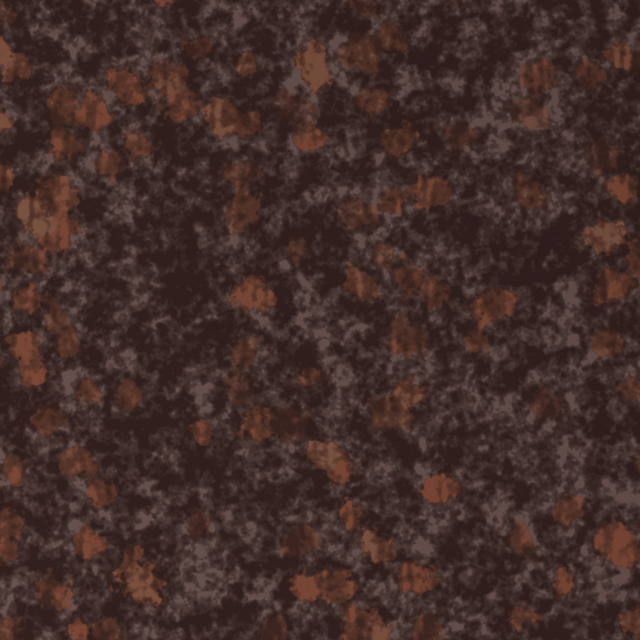
Give the GLSL for this texture, as a WebGL 2 fragment shader.

```glsl
#version 300 es
precision highp float;
// Polished dark brown granite: purplish mottled ground with rust feldspar grains.

uniform vec2 u_resolution;
out vec4 fragColor;

// Ground colours, dark to pale
const vec3 GROUND_DARK  = vec3(0.185, 0.118, 0.112);
const vec3 GROUND_MID   = vec3(0.238, 0.168, 0.160);
const vec3 GROUND_LIGHT = vec3(0.292, 0.222, 0.212);
const vec3 GROUND_PALE  = vec3(0.385, 0.300, 0.290);

// Feldspar colours
const vec3 RUST_DARK  = vec3(0.240, 0.145, 0.120);
const vec3 RUST_MID   = vec3(0.325, 0.195, 0.155);
const vec3 RUST_LIGHT = vec3(0.460, 0.265, 0.200);
const vec3 TAN_LIGHT  = vec3(0.455, 0.315, 0.250);

// Sizes, as repeats across the canvas
const float MOTTLE_SCALE  = 27.0;
const float GRAIN_SCALE   = 14.0;
const float CLUSTER_SCALE = 4.5;
const vec2  STRIPE_SCALE  = vec2(120.0, 22.0);

const float MOTTLE_CONTRAST = 1.6;
const float STRIPE_CONTRAST = 0.55;
const float EDGE_RAGGEDNESS = 1.5;
const float BAND_SLOPE      = 0.45;

// Integer hash giving two values in 0..1
vec2 hash2(ivec2 cell, uint seed) {
    uvec2 v = uvec2(cell) * 1664525u + 1013904223u + seed * 7919u;
    v.x += v.y * 1664525u;
    v.y += v.x * 1664525u;
    v ^= v >> 16u;
    v.x += v.y * 1664525u;
    v.y += v.x * 1664525u;
    v ^= v >> 16u;
    return vec2(v & 65535u) / 65535.0;
}

float valueNoise(vec2 p, uint seed) {
    ivec2 cell = ivec2(floor(p));
    vec2 f = fract(p);
    f = f * f * (3.0 - 2.0 * f);
    float a = hash2(cell, seed).x;
    float b = hash2(cell + ivec2(1, 0), seed).x;
    float c = hash2(cell + ivec2(0, 1), seed).x;
    float d = hash2(cell + ivec2(1, 1), seed).x;
    return mix(mix(a, b, f.x), mix(c, d, f.x), f.y);
}

mat2 rotation(float angle) {
    float c = cos(angle), s = sin(angle);
    return mat2(c, s, -s, c);
}

// Mottling whose middle octaves carry the most weight
float mottle(vec2 p, uint seed) {
    const vec4 weights = vec4(0.25, 0.30, 0.29, 0.16);
    mat2 turn = rotation(0.65);
    float sum = 0.0;
    for (int i = 0; i < 4; i++) {
        sum += weights[i] * valueNoise(p, seed + uint(i));
        p = turn * p * 2.07;
    }
    return sum;
}

// Scattered ragged grains: x = strength, y = hue from rust to tan
vec2 feldspar(vec2 uv, float ragged) {
    vec2 p = uv * GRAIN_SCALE;
    ivec2 home = ivec2(floor(p));
    vec2 grains = vec2(0.0);
    for (int j = -1; j <= 1; j++) {
        for (int i = -1; i <= 1; i++) {
            ivec2 cell = home + ivec2(i, j);
            vec2 center = vec2(cell) + hash2(cell, 11u);
            vec2 shape = hash2(cell, 12u);
            vec2 look = hash2(cell, 13u);
            // Grains gather in bands that fall to the right
            vec2 band = center / GRAIN_SCALE;
            band.y += BAND_SLOPE * band.x;
            float density = valueNoise(band * CLUSTER_SCALE * vec2(0.8, 1.3), 14u);
            float present = step(hash2(cell, 15u).x, 0.12 + 0.85 * density);
            vec2 radius = mix(vec2(0.34, 0.28), vec2(0.60, 0.46), shape.x);
            vec2 offset = rotation(mix(-0.5, 1.9, shape.y)) * (p - center);
            float field = 1.0 - length(offset / radius) + (ragged - 0.5) * EDGE_RAGGEDNESS;
            float cover = present * smoothstep(-0.12, 0.38, field);
            grains = mix(grains, vec2(mix(0.45, 1.0, look.x), look.y), cover);
        }
    }
    return grains;
}

void main() {
    vec2 uv = gl_FragCoord.xy / u_resolution.y;

    // Mottled ground
    float grain = mottle(uv * MOTTLE_SCALE, 1u);
    float cloud = valueNoise(uv * 6.0, 31u) - 0.5;
    float tone = 0.5 + (grain - 0.5) * MOTTLE_CONTRAST + 0.10 * cloud;
    vec3 color = mix(GROUND_DARK, GROUND_MID, smoothstep(0.28, 0.54, tone));
    color = mix(color, GROUND_LIGHT, smoothstep(0.50, 0.68, tone));
    color = mix(color, GROUND_PALE, smoothstep(0.66, 0.84, tone));

    // Rust grains with upright cleavage stripes
    vec2 grains = feldspar(uv, mottle(uv * MOTTLE_SCALE * 1.1, 21u));
    vec2 bend = vec2(0.012 * valueNoise(uv * 15.0, 41u), 0.0);
    float stripe = valueNoise((uv + bend) * STRIPE_SCALE, 42u) - 0.5;
    float rustTone = 0.42 + (grain - 0.5) * 1.4 + stripe * STRIPE_CONTRAST
                   + (grains.x - 0.65) * 0.7;
    vec3 rust = mix(RUST_DARK, RUST_MID, smoothstep(0.08, 0.46, rustTone));
    vec3 glow = mix(RUST_LIGHT, TAN_LIGHT, smoothstep(0.35, 0.95, grains.y));
    rust = mix(rust, glow, smoothstep(0.42, 0.85, rustTone));
    color = mix(color, rust, smoothstep(0.05, 0.75, grains.x));

    // Gentle falloff towards the upper right
    color *= mix(1.06, 0.94, clamp(0.65 * uv.x + 0.35 * uv.y, 0.0, 1.0));
    fragColor = vec4(color, 1.0);
}
```
